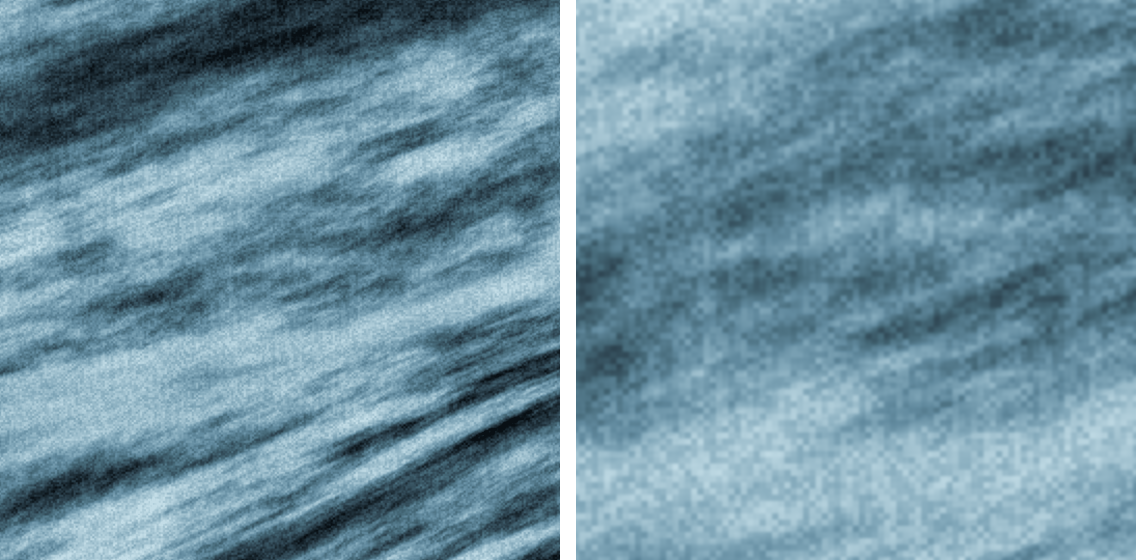
Left: the whole. Right: its middle third, enlarged.
This texture is drawn by a Shadertoy shader. Its source:

```glsl
const float SLOPE = 0.28;          // tilt of the upper streaks
const float EXTRA_SLOPE = 0.18;    // added tilt near the bottom
const float BASE_TONE = 0.71;
const float WARP = 0.04;
const float STREAK_CONTRAST = 1.65;
const float FIBRE_CONTRAST = 1.15;
const float GRAIN = 0.22;
const float THREAD = 0.06;
const vec2 STREAK_FREQ = vec2(4.2, 19.0);
const vec2 FIBRE_FREQ = vec2(2.8, 30.0);

// Broad bands: centre, half width, tone change
const vec3 BANDS[8] = vec3[8](
    vec3(0.94, 0.105, -0.62),
    vec3(1.09, 0.030, 0.14),
    vec3(0.66, 0.060, 0.06),
    vec3(0.52, 0.045, -0.14),
    vec3(0.38, 0.070, 0.22),
    vec3(0.26, 0.035, -0.22),
    vec3(0.03, 0.045, -0.60),
    vec3(-0.10, 0.040, -0.20));

// Colours from deep shadow to pale highlight
const vec3 RAMP[6] = vec3[6](
    vec3(0.08, 0.13, 0.16),
    vec3(0.18, 0.27, 0.32),
    vec3(0.27, 0.41, 0.47),
    vec3(0.38, 0.54, 0.62),
    vec3(0.51, 0.66, 0.73),
    vec3(0.67, 0.79, 0.84));

float hash(vec2 p) {
    return fract(sin(dot(p, vec2(127.1, 311.7))) * 43758.5453);
}

float noise(vec2 p) {
    vec2 i = floor(p), f = fract(p);
    f = f * f * f * (f * (f * 6.0 - 15.0) + 10.0);
    return mix(mix(hash(i), hash(i + vec2(1, 0)), f.x),
               mix(hash(i + vec2(0, 1)), hash(i + vec2(1, 1)), f.x), f.y);
}

// Layered streaks; finer layers are shorter and slightly steeper
float streaks(vec2 p) {
    float sum = 0.0, weight = 0.45;
    for (int i = 0; i < 5; i++) {
        sum += weight * (noise(p) - 0.5);
        p = vec2(2.1 * p.x, 1.75 * p.y - 0.22 * p.x) + vec2(17.3, 9.1);
        weight *= 0.66;
    }
    return sum;
}

// Long, thin strands
float fibres(vec2 p) {
    float sum = 0.0, weight = 0.5;
    for (int i = 0; i < 3; i++) {
        sum += weight * (noise(p) - 0.5);
        p = p * vec2(1.7, 1.9) + 31.7;
        weight *= 0.65;
    }
    return sum;
}

vec3 ramp(float tone) {
    float x = clamp(tone, -0.1, 1.12) * 5.0;
    int i = int(clamp(floor(x), 0.0, 4.0));
    return mix(RAMP[i], RAMP[i + 1], x - float(i));
}

void mainImage(out vec4 fragColor, in vec2 fragCoord) {
    vec2 uv = fragCoord / iResolution.xy;

    // Flow coordinates: along and across the streaks
    float along = uv.x - 0.5;
    float across = uv.y - SLOPE * along;
    float lower = 1.0 - smoothstep(0.10, 0.42, across);
    across -= EXTRA_SLOPE * along * lower;
    vec2 flow = vec2(along + 0.3 * across, across);
    float bend = noise(flow * vec2(3.0, 6.0) + 5.3) - 0.5;
    float bentAcross = across + WARP * bend;

    // Broad light and shade
    float tone = BASE_TONE;
    for (int i = 0; i < 8; i++) {
        float d = (bentAcross - BANDS[i].x) / BANDS[i].y;
        tone += BANDS[i].z * exp(-d * d);
    }

    // Streaks, calmer in shadow and in the pale sweep
    float shadow = smoothstep(0.10, 0.55, tone);
    float pale = smoothstep(0.75, 0.92, tone);
    float calm = mix(0.5, 1.0, shadow) * (1.0 - 0.4 * pale);
    vec2 streakPos = vec2(flow.x, bentAcross) * STREAK_FREQ + 40.0;
    tone += STREAK_CONTRAST * calm * streaks(streakPos);
    vec2 fibrePos = vec2(flow.x, across + 0.4 * WARP * bend) * FIBRE_FREQ + 70.0;
    tone += FIBRE_CONTRAST * lower * calm * fibres(fibrePos);

    // Roll off the highlights
    tone -= 0.55 * max(tone - 0.88, 0.0);

    // Fine grain and faint upright threads
    tone += GRAIN * (noise(uv * 270.0) - 0.5);
    tone += THREAD * (noise(uv * vec2(190.0, 45.0) + 11.0) - 0.5);

    fragColor = vec4(ramp(tone), 1.0);
}
```
